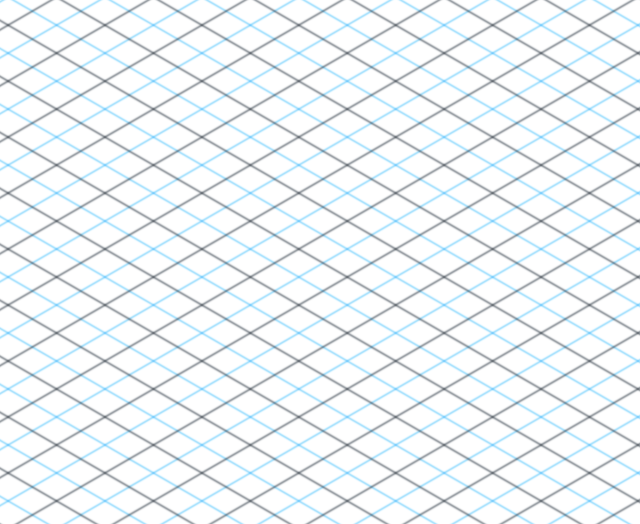
Write a WebGL 1 fragment shader that draws this pattern.

```glsl
precision highp float;
// Isometric drawing grid: two line families at plus and minus thirty degrees.
// Grey lines fall on whole steps of skewed coordinates, blue lines on half steps;
// soft line profiles multiply onto white paper, so crossings come out darker.

uniform vec2 u_resolution;

#define CELL vec2(0.18492, 0.10683)       // rhombus width and height, canvas height = 1
#define ANCHOR vec2(0.6627, 0.5781)       // one grey crossing
#define GREY_SPREAD 0.00174               // softness radius of the grey lines
#define BLUE_SPREAD 0.00164               // softness radius of the blue lines
#define GREY_INK vec3(0.390, 0.368, 0.346) // light absorbed at a line centre
#define BLUE_INK vec3(0.335, 0.112, 0.004)
#define MIN_SPREAD_PX 0.6                 // keeps lines smooth on small canvases

// Distance to the nearest whole step of a skewed coordinate.
float lineDistance(float coord) {
  return abs(fract(coord + 0.5) - 0.5) / length(1.0 / CELL);
}

// Bell-shaped coverage that keeps its total ink when widened.
float softLine(float dist, float spread) {
  float wide = max(spread, MIN_SPREAD_PX / u_resolution.y);
  float t = dist / wide;
  return exp(-0.5 * t * t) * spread / wide;
}

// Light left after both line families of one ink.
vec3 inkGrid(vec2 skew, float spread, vec3 ink) {
  vec3 rising = 1.0 - ink * softLine(lineDistance(skew.x), spread);
  vec3 falling = 1.0 - ink * softLine(lineDistance(skew.y), spread);
  return rising * falling;
}

void main() {
  vec2 cell = (gl_FragCoord.xy / u_resolution.y - ANCHOR) / CELL;
  vec2 skew = vec2(cell.x - cell.y, cell.x + cell.y);

  vec3 color = vec3(1.0);
  color *= inkGrid(skew + 0.5, BLUE_SPREAD, BLUE_INK);
  color *= inkGrid(skew, GREY_SPREAD, GREY_INK);
  gl_FragColor = vec4(color, 1.0);
}
```
